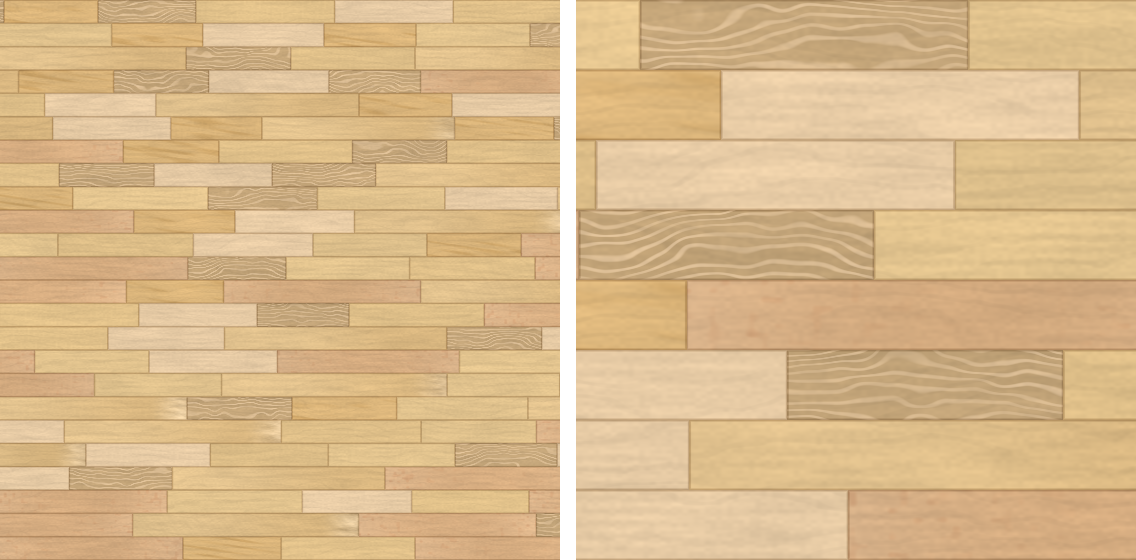
Left, the full canvas; right, a detail of the centre.
Write a Shadertoy shader that draws this texture.

```glsl
float hash(vec2 p) {
    return fract(sin(dot(p, vec2(127.1, 311.7))) * 43758.5453);
}

float noise(vec2 p) {
    vec2 i = floor(p), f = fract(p);
    f = f * f * (3.0 - 2.0 * f);
    return mix(mix(hash(i), hash(i + vec2(1, 0)), f.x),
               mix(hash(i + vec2(0, 1)), hash(i + vec2(1, 1)), f.x), f.y);
}

float fbm(vec2 p) {
    float sum = 0.0, gain = 0.5;
    for (int i = 0; i < 4; i++) {
        sum += gain * noise(p);
        p = p * 2.03 + 7.1;
        gain *= 0.5;
    }
    return sum;
}

// Wood kinds: 0 and 6 honey, 1 long gold, 2 long rose, 3 pale, 4 ash, 5 tan
const vec3 woodColor[7] = vec3[7](
    vec3(0.89, 0.77, 0.56), vec3(0.89, 0.765, 0.56), vec3(0.85, 0.69, 0.52),
    vec3(0.91, 0.80, 0.65), vec3(0.79, 0.67, 0.50), vec3(0.85, 0.70, 0.47),
    vec3(0.88, 0.755, 0.54));
const float woodLength[7] = float[7](0.22, 0.37, 0.35, 0.21, 0.18, 0.17, 0.23);

vec3 plankColor(int kind, vec2 p, float len, float seed) {
    vec2 q = p + seed * vec2(37.0, 91.0);
    float along = p.x / len;
    vec3 col = woodColor[kind] * (0.985 + 0.03 * hash(vec2(seed, 4.0)));

    // Broad clouds, stretched streaks and fine pores
    col *= 1.0 + 0.07 * (fbm(q * vec2(13.0, 1.6)) - 0.47);
    col *= 1.0 + 0.06 * (noise(q * vec2(24.0, 11.0)) - 0.5);
    col *= 1.0 + 0.04 * (noise(q * vec2(300.0, 20.0)) - 0.5);

    // Faint arched growth rings
    float rings = sin(6.283 * (3.0 * p.y + 4.0 * fbm(q * vec2(9.0, 0.9))));
    col *= 1.0 - 0.025 * smoothstep(0.4, 1.0, rings);

    if (kind == 1) {
        // Darkens to the right, then flares into curly figure at the end
        float curl = fbm(q * vec2(38.0, 2.5) + 2.0 * p.y);
        float flare = smoothstep(0.82, 1.0, along) * step(0.4, hash(vec2(seed, 8.0)));
        col *= 1.0 - vec3(0.04, 0.06, 0.10) * smoothstep(0.2, 0.85, along);
        col += flare * (vec3(0.05, 0.07, 0.11) + 0.35 * (curl - 0.5));
    } else if (kind == 2) {
        // Ruddy middle fading to flecked pale ends
        float ends = abs(2.0 * along - 1.0);
        float fleck = noise(q * vec2(130.0, 8.0));
        col += vec3(0.03, 0.04, 0.05) * (ends * ends - 0.3);
        col -= vec3(0.03, 0.06, 0.06) * ends * smoothstep(0.6, 1.0, fleck);
    } else if (kind == 4) {
        // Strong wavy ash grain
        float wave = 6.0 * p.y + 4.0 * noise(q * vec2(17.0, 1.3)) + noise(q * vec2(60.0, 4.0));
        float line = smoothstep(0.1, 1.0, sin(6.283 * wave));
        col += vec3(0.09, 0.09, 0.10) * (line - 0.25) * (0.5 + noise(q * vec2(40.0, 5.0)));
    } else if (kind == 5) {
        // Long brown strokes
        float stroke = noise(q * vec2(18.0, 7.0) + vec2(0.0, 25.0 * p.x));
        col -= vec3(0.06, 0.07, 0.08) * (smoothstep(0.5, 1.0, stroke) - 0.2);
    }
    return col;
}

void mainImage(out vec4 fragColor, in vec2 fragCoord) {
    vec2 uv = fragCoord / iResolution.xy;
    float row = floor(uv.y * 24.0), v = fract(uv.y * 24.0);

    // Lay planks from the left until one covers this point
    float start = -0.36 * hash(vec2(row, 3.0)), len = 0.0, seed = 0.0;
    int kind = int(7.0 * hash(vec2(row, 17.0)));
    for (int i = 0; i < 12; i++) {
        seed = hash(vec2(row + 5.0, float(i) + 0.5));
        kind = (kind + 1 + int(6.0 * seed)) % 7;
        len = woodLength[kind] * (0.9 + 0.2 * hash(vec2(seed, row)));
        if (uv.x < start + len) break;
        start += len;
    }
    float x = uv.x - start;
    vec3 col = plankColor(kind, vec2(x, v), len, seed);

    // Thin soft seams between planks
    float rowGap = min(v, 1.0 - v) / 24.0, endGap = min(x, len - x);
    float px = 1.0 / iResolution.y;
    float seam = 1.0 - smoothstep(0.0003, 0.0008 + px, min(rowGap, endGap));
    col = mix(col, col * vec3(0.79, 0.74, 0.67), 0.75 * seam);

    fragColor = vec4(col, 1.0);
}
```
